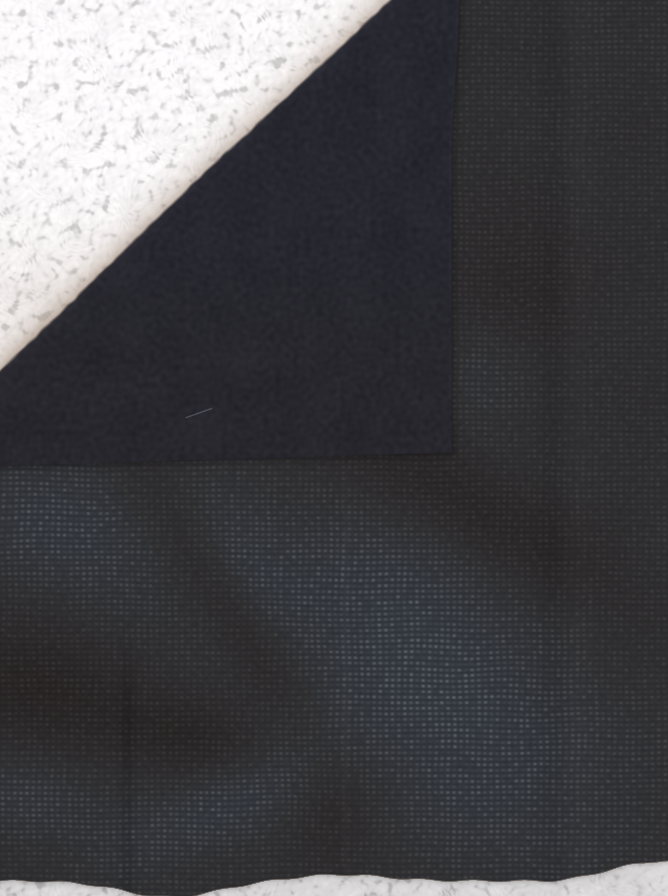
Write a Shadertoy shader that draws this texture.

```glsl
vec2 hashGradient(vec2 cell) {
    vec3 q = fract(vec3(cell.xyx) * vec3(0.1031, 0.1030, 0.0973));
    q += dot(q, q.yzx + 33.33);
    return 2.0 * fract((q.xx + q.yz) * q.zy) - 1.0;
}

float gradientNoise(vec2 p) {
    vec2 i = floor(p), f = fract(p);
    vec2 u = f * f * (3.0 - 2.0 * f);
    float a = dot(hashGradient(i), f);
    float b = dot(hashGradient(i + vec2(1.0, 0.0)), f - vec2(1.0, 0.0));
    float c = dot(hashGradient(i + vec2(0.0, 1.0)), f - vec2(0.0, 1.0));
    float d = dot(hashGradient(i + vec2(1.0, 1.0)), f - vec2(1.0, 1.0));
    return mix(mix(a, b, u.x), mix(c, d, u.x), u.y);
}

float bump(float x, float center, float width) {
    float t = (x - center) / width;
    return exp(-t * t);
}

// Soft elliptical glow, rotated by angle
float glow(vec2 p, vec2 center, vec2 size, float angle) {
    float c = cos(angle), s = sin(angle);
    vec2 q = mat2(c, -s, s, c) * (p - center) / size;
    return exp(-dot(q, q));
}

float cover(float dist, float softness) {
    return smoothstep(-softness, softness, dist);
}

float segmentDistance(vec2 p, vec2 a, vec2 b) {
    vec2 ab = b - a;
    return length(p - a - ab * clamp(dot(p - a, ab) / dot(ab, ab), 0.0, 1.0));
}

float hemHeight(float x) {
    return 0.017 - 0.018 * bump(x, 0.19, 0.075) + 0.007 * bump(x, 0.38, 0.07)
         + 0.022 * smoothstep(0.61, 0.74, x) + 0.001 * sin(x * 110.0);
}

// Short white tufts, shaded towards the fold
vec3 towelColor(vec2 p, float foldDist) {
    float clumps = gradientNoise(p * 30.0);
    float tufts = gradientNoise(p * 95.0 + clumps * 1.8);
    float fibres = gradientNoise(p * 190.0 - clumps * 4.0);
    float gaps = smoothstep(0.08, 0.5, -tufts - 0.35 * fibres);
    float lit = 0.985 + 0.06 * (tufts + fibres) - 0.13 * gaps + 0.04 * clumps;
    float shade = 0.62 * exp(-max(foldDist, 0.0) / 0.014)
                + 0.12 * glow(p, vec2(0.0, 0.66), vec2(0.16, 0.10), 0.0);
    return mix(vec3(1.0, 0.992, 0.997) * lit, vec3(0.62, 0.54, 0.47), shade);
}

// Matte felt side of the cloth
vec3 feltColor(vec2 p, float foldDist) {
    vec3 col = mix(vec3(0.156, 0.152, 0.176), vec3(0.152, 0.152, 0.188), smoothstep(0.45, 0.95, p.y));
    col += 0.018 * gradientNoise(p * 24.0) + 0.036 * gradientNoise(p * 150.0);
    return col + 0.036 * exp(-abs(foldDist) / 0.004);
}

// Sheen value: positive is cool and bright, negative warm and dull
float sheenField(vec2 p) {
    float s = 0.75 * glow(p, vec2(0.07, 0.41), vec2(0.15, 0.08), -0.5);
    s += 0.85 * glow(p, vec2(0.45, 0.31), vec2(0.15, 0.12), -0.6);
    s += 0.70 * glow(p, vec2(0.54, 0.14), vec2(0.18, 0.12), 0.0);
    s += 0.75 * glow(p, vec2(0.25, 0.10), vec2(0.13, 0.045), 0.45);
    s += 0.60 * glow(p, vec2(0.03, 0.11), vec2(0.10, 0.05), -0.3);
    s += 0.50 * glow(p, vec2(0.27, 0.37), vec2(0.06, 0.10), 0.5);
    s += 0.40 * glow(p, vec2(0.54, 0.58), vec2(0.05, 0.07), 0.0);
    s -= 0.75 * glow(p, vec2(0.25, 0.33), vec2(0.16, 0.035), -0.98);
    s -= 0.90 * glow(p, vec2(0.04, 0.23), vec2(0.12, 0.07), -0.25);
    s -= 0.75 * glow(p, vec2(0.21, 0.18), vec2(0.08, 0.04), -0.2);
    s -= 0.90 * glow(p, vec2(0.52, 0.44), vec2(0.19, 0.05), -0.55);
    s -= 0.50 * glow(p, vec2(0.58, 0.69), vec2(0.09, 0.08), 0.2);
    s -= 0.70 * glow(p, vec2(0.37, 0.09), vec2(0.05, 0.07), 0.0);
    return s + 0.2 * gradientNoise(p * 10.0);
}

// Knitted glossy side with a grid of glinting stitches
vec3 knitColor(vec2 p) {
    float sheen = sheenField(p);
    vec3 col = mix(vec3(0.188, 0.184, 0.190), vec3(0.222, 0.241, 0.270), clamp(sheen, 0.0, 1.0));
    col = mix(col, vec3(0.160, 0.144, 0.146), clamp(-sheen, 0.0, 1.0));
    float creases = 0.012 * bump(p.x, 0.386, 0.004) * (1.0 - smoothstep(0.4, 0.5, p.y))
                  - 0.020 * bump(p.x, 0.142, 0.008) * (1.0 - smoothstep(0.2, 0.34, p.y))
                  - 0.010 * bump(p.x, 0.617, 0.018) + 0.008 * bump(p.x, 0.645, 0.018);
    vec2 stitch = p * vec2(145.0, 160.0) + 0.5 * gradientNoise(p * 14.0);
    vec2 wave = 0.5 - 0.5 * cos(6.28318 * stitch);
    float glint = 0.65 + 0.55 * hashGradient(floor(stitch)).x;
    float weave = wave.x * wave.y * glint + 0.2 * wave.y - 0.26;
    float strength = 0.045 + 0.085 * clamp(sheen, 0.0, 1.0);
    return col + creases + strength * weave + 0.022 * gradientNoise(p * 190.0);
}

void mainImage(out vec4 fragColor, in vec2 fragCoord) {
    vec2 p = fragCoord / iResolution.y;
    float soft = 1.0 / iResolution.y;

    // Signed distances: fold, flap sides and lower hem
    float foldDist = dot(p - vec2(0.0, 0.586), vec2(-0.689, 0.725)) - 0.003 * bump(p.x, 0.21, 0.12);
    foldDist += 0.002 * gradientNoise(p * 70.0);
    float flapX = 0.504 + 0.008 * smoothstep(0.82, 1.0, p.y) - p.x;
    float flapY = p.y - mix(0.480, 0.495, p.x / 0.508);
    float flapDist = min(flapX, flapY);
    float hemDist = p.y - hemHeight(p.x);

    // Cloth with the flap's contact shadow
    vec3 col = knitColor(p) * (1.0 - 0.3 * exp(min(flapDist, 0.0) / 0.004));
    vec3 felt = feltColor(p, foldDist) + 0.02 * exp(-abs(flapX) / 0.0015);
    col = mix(col, felt, cover(flapDist, 1.5 * soft));

    // Stray thread
    float thread = segmentDistance(p, vec2(0.208, 0.534), vec2(0.236, 0.544));
    col = mix(col, vec3(0.42, 0.44, 0.50), 0.7 * (1.0 - cover(thread - 0.0006, soft)));

    // Towel above the fold and below the hem
    float shadow = 0.14 + 0.2 * exp(min(hemDist, 0.0) / 0.003);
    float underHem = 1.0 - cover(hemDist, soft);
    vec3 towel = towelColor(p, mix(foldDist, 0.1, underHem)) * (1.0 - shadow * underHem);
    col = mix(col, towel, max(cover(foldDist, 2.0 * soft), underHem));
    fragColor = vec4(clamp(col, 0.0, 1.0), 1.0);
}
```
